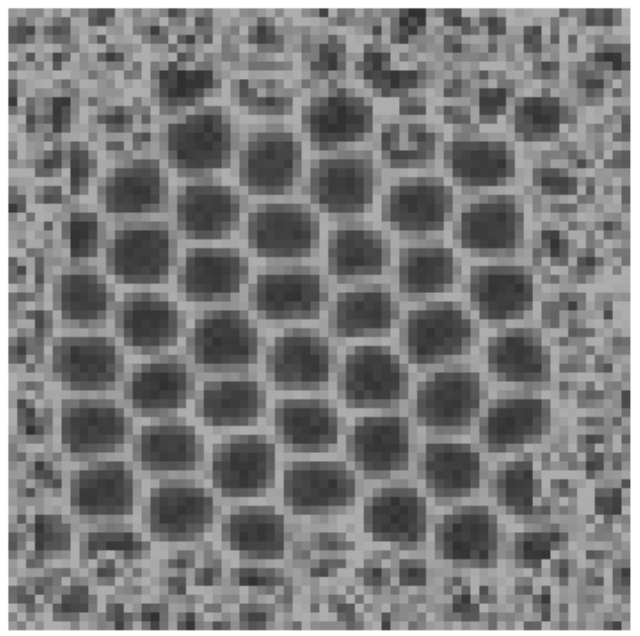
Give the GLSL for this texture, as a Shadertoy shader.

```glsl
// Coarse grey mosaic of a honeycomb: dark rounded cells between pale walls.
// A skewed, jittered Voronoi lattice gives the wall distance per square block;
// cells near the rim break into a finer, noisier maze inside a white frame.

const float BLOCKS = 70.0;                    // mosaic blocks per side
const vec2 FRAME_LO = vec2(0.013, 0.009);     // inner corners of white frame
const vec2 FRAME_HI = vec2(0.985, 0.987);
const float SOFTNESS = 0.2;                   // block edge blur, in blocks
const mat2 LATTICE = mat2(8.3, -2.3, -1.05, 7.3); // cell steps, in blocks
const vec2 ANCHOR = vec2(23.3, 40.0);         // centre of one cell
const float JITTER_CORE = 0.16;
const float JITTER_RIM = 0.42;
const float WARP = 1.1;                       // wall wobble, in blocks
const float FINE_SCALE = 1.8;                 // density of the rim maze
const float WALL_DECAY = 1.1;
const float DARK = 0.205;
const float WALL_GAIN = 0.45;
const float GRAIN = 0.055;

vec2 hash22(vec2 p) {
    vec3 q = fract(vec3(p.xyx) * vec3(0.1031, 0.1030, 0.0973));
    q += dot(q, q.yzx + 33.33);
    return fract((q.xx + q.yz) * q.zy);
}

vec2 valueNoise(vec2 p) {
    vec2 i = floor(p), f = fract(p);
    f = f * f * (3.0 - 2.0 * f);
    vec2 low = mix(hash22(i), hash22(i + vec2(1, 0)), f.x);
    vec2 high = mix(hash22(i + vec2(0, 1)), hash22(i + vec2(1, 1)), f.x);
    return mix(low, high, f.y);
}

vec2 cellCentre(vec2 id, float jitter) {
    return LATTICE * (id + jitter * (hash22(id + 57.0) - 0.5));
}

// Rounded distance to the nearest Voronoi wall; also returns the cell's id.
float wallDistance(vec2 p, float jitter, out vec2 cell) {
    vec2 base = floor(inverse(LATTICE) * p + 0.5);
    vec2 nearest = vec2(0.0);
    float best = 1e5;
    cell = base;
    for (int y = -1; y <= 1; y++)
    for (int x = -1; x <= 1; x++) {
        vec2 id = base + vec2(x, y);
        vec2 r = cellCentre(id, jitter) - p;
        if (dot(r, r) < best) {
            best = dot(r, r);
            nearest = r;
            cell = id;
        }
    }
    float sum = 0.0;
    for (int y = -1; y <= 1; y++)
    for (int x = -1; x <= 1; x++) {
        if (x == 0 && y == 0) continue;
        vec2 r = cellCentre(cell + vec2(x, y), jitter) - p;
        float d = dot(0.5 * (nearest + r), normalize(r - nearest));
        sum += exp(-1.5 * d);
    }
    return max(-log(sum) / 1.5, 0.0);
}

// 1 at the rim, 0 in the orderly core; the top band is the widest.
float rimAmount(vec2 p) {
    float left = 1.0 - p.x / 8.0;
    float right = 1.0 - (BLOCKS - p.x) / 13.0;
    float bottom = 1.0 - p.y / 12.0;
    float top = 1.0 - (BLOCKS - p.y) / 17.0;
    return clamp(max(max(left, right), max(bottom, top)), 0.0, 1.0);
}

float blockTone(vec2 block) {
    block = clamp(block, 0.0, BLOCKS - 1.0);
    vec2 p = block + 0.5;
    float rim = rimAmount(p);
    vec2 warped = p - ANCHOR + WARP * (1.0 + rim) * (valueNoise(p / 4.5) - 0.5);

    vec2 cell, fineCell;
    float jitter = mix(JITTER_CORE, JITTER_RIM, smoothstep(0.0, 0.5, rim));
    float d = wallDistance(warped, jitter, cell);
    vec2 cellRandom = hash22(cell + 211.0);

    // Some rim cells are split by small crooked walls.
    if (cellRandom.x < rim * 1.5) {
        float fine = wallDistance(warped * FINE_SCALE + 300.0, 0.8, fineCell);
        d = min(d, 1.25 * fine / FINE_SCALE);
    }

    vec2 grain = hash22(block + 401.0) - 0.5;
    float wall = exp(-WALL_DECAY * pow(d, 1.3) * (1.0 + 0.5 * grain.x));
    float gain = WALL_GAIN * (0.85 + 0.28 * valueNoise(p / 3.0 + 90.0).x);
    float tone = DARK + gain * wall + 0.03 * cellRandom.y * (1.0 - wall);
    tone += GRAIN * grain.y * (1.0 + 2.5 * rim);
    return clamp(tone, 0.19, 0.68);
}

void mainImage(out vec4 fragColor, in vec2 fragCoord) {
    vec2 uv = fragCoord / iResolution.xy;
    vec2 grid = (uv - FRAME_LO) / (FRAME_HI - FRAME_LO) * BLOCKS;
    vec2 pixel = BLOCKS / ((FRAME_HI - FRAME_LO) * iResolution.xy);
    vec2 blur = max(vec2(SOFTNESS), pixel);

    // Blend only across the thin seams between blocks.
    vec2 q = grid - 0.5, i = floor(q);
    vec2 f = clamp((fract(q) - 0.5) / blur + 0.5, 0.0, 1.0);
    float low = mix(blockTone(i), blockTone(i + vec2(1, 0)), f.x);
    float high = mix(blockTone(i + vec2(0, 1)), blockTone(i + vec2(1, 1)), f.x);
    float tone = mix(low, high, f.y);

    // White frame.
    vec2 inside = clamp(min(grid, BLOCKS - grid) / blur + 0.5, 0.0, 1.0);
    fragColor = vec4(vec3(mix(1.0, tone, inside.x * inside.y)), 1.0);
}
```
